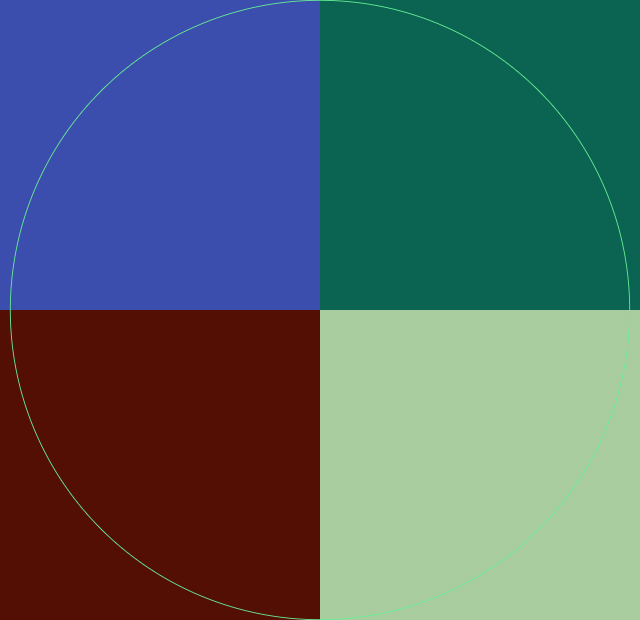
Give the GLSL for this background, as a Shadertoy shader.

```glsl
const vec3 UPPER_LEFT  = vec3(0.231, 0.306, 0.678);
const vec3 UPPER_RIGHT = vec3(0.039, 0.392, 0.318);
const vec3 LOWER_LEFT  = vec3(0.329, 0.059, 0.016);
const vec3 LOWER_RIGHT = vec3(0.667, 0.804, 0.627);
const vec3 RING_COLOR  = vec3(0.40, 0.93, 0.58);

// Lengths are fractions of the canvas height
const float RING_RADIUS = 0.4995;
const float RING_WIDTH  = 0.0014;

// Pixel coverage of the region where the signed distance is positive
float coverage(float signedDistance, float pixel) {
    return clamp(signedDistance / pixel + 0.5, 0.0, 1.0);
}

void mainImage(out vec4 fragColor, in vec2 fragCoord) {
    float pixel = 1.0 / iResolution.y;
    vec2 p = (fragCoord - 0.5 * iResolution.xy) * pixel;

    // Four flat quadrants meeting at the center
    float right = coverage(p.x, pixel);
    float upper = coverage(p.y, pixel);
    vec3 color = mix(mix(LOWER_LEFT, LOWER_RIGHT, right),
                     mix(UPPER_LEFT, UPPER_RIGHT, right), upper);

    // Thin ring touching the top and bottom edges
    float ringDistance = abs(length(p) - RING_RADIUS);
    float ring = coverage(0.5 * RING_WIDTH - ringDistance, pixel);
    color = mix(color, RING_COLOR, ring);

    fragColor = vec4(color, 1.0);
}
```
